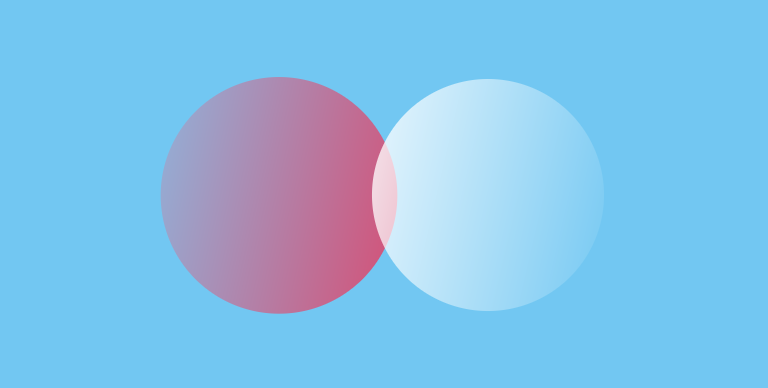
Give the GLSL for this background, as a Shadertoy shader.

```glsl
// Two overlapping translucent discs with slanted gradients on a flat sky blue.

// Lengths are in canvas heights, measured from the canvas centre.
const vec3 SKY = vec3(0.449, 0.782, 0.949);
const vec3 MAUVE_BLUE = vec3(0.590, 0.665, 0.820);
const vec3 ROSE = vec3(0.815, 0.340, 0.490);
const vec3 WHITE = vec3(1.0);

const vec2 ROSE_CENTER = vec2(-0.2706, -0.0035);
const float ROSE_RADIUS = 0.305;
const vec2 WHITE_CENTER = vec2(0.268, -0.0026);
const float WHITE_RADIUS = 0.299;

const vec2 GRADIENT_DIR = vec2(0.974, -0.225);
const float WHITE_ALPHA_START = 0.77;
const float WHITE_ALPHA_END = 0.09;

// Antialiased coverage of a disc; pixel is the size of one pixel.
float discMask(vec2 p, float radius, float pixel) {
    return clamp(0.5 - (length(p) - radius) / pixel, 0.0, 1.0);
}

// Position along the slanted gradient, 0 to 1 across the disc.
float discGradient(vec2 p, float radius) {
    return clamp(0.5 + 0.5 * dot(p, GRADIENT_DIR) / radius, 0.0, 1.0);
}

void mainImage(out vec4 fragColor, in vec2 fragCoord) {
    float pixel = 1.0 / iResolution.y;
    vec2 p = (fragCoord - 0.5 * iResolution.xy) * pixel;
    vec3 color = SKY;

    // Rose disc
    vec2 q = p - ROSE_CENTER;
    vec3 roseColor = mix(MAUVE_BLUE, ROSE, discGradient(q, ROSE_RADIUS));
    color = mix(color, roseColor, discMask(q, ROSE_RADIUS, pixel));

    // White disc, fading out to the right
    q = p - WHITE_CENTER;
    float alpha = mix(WHITE_ALPHA_START, WHITE_ALPHA_END, discGradient(q, WHITE_RADIUS));
    color = mix(color, WHITE, alpha * discMask(q, WHITE_RADIUS, pixel));

    fragColor = vec4(color, 1.0);
}
```
